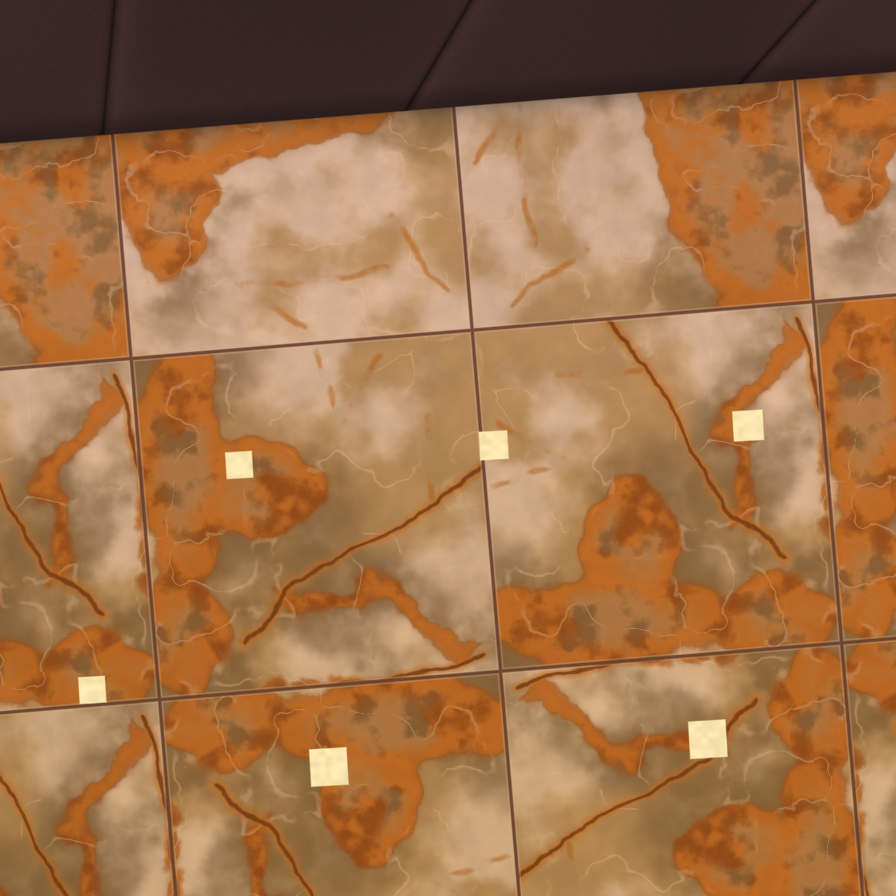
Give the GLSL for this texture, as a WebGL 1 fragment shader.

```glsl
precision highp float;
// Polished onyx floor tiles, quarter-turned from two slab designs, below a dark pleated drape.
uniform vec2 u_resolution;

const float TILE = 0.382;
const float TILT = 0.083;
const vec2 CORNER = vec2(0.527, 0.6315);
const vec3 CREAM = vec3(0.82, 0.69, 0.56);
const vec3 HONEY = vec3(0.69, 0.53, 0.34);
const vec3 OLIVE = vec3(0.49, 0.37, 0.23);
const vec3 ORANGE = vec3(0.75, 0.42, 0.14);
const vec3 RUST = vec3(0.55, 0.28, 0.09);
const vec3 TAN = vec3(0.68, 0.49, 0.31);
const vec3 GROUT = vec3(0.40, 0.25, 0.18);
const vec3 DRAPE = vec3(0.22, 0.15, 0.145);
const vec3 GLARE = vec3(1.0, 0.92, 0.70);

float hash(vec2 p) {
  return fract(sin(dot(p, vec2(127.1, 311.7))) * 43758.545);
}

float noise(vec2 p) {
  vec2 i = floor(p), f = fract(p);
  f = f * f * (3.0 - 2.0 * f);
  return mix(mix(hash(i), hash(i + vec2(1, 0)), f.x),
             mix(hash(i + vec2(0, 1)), hash(i + vec2(1, 1)), f.x), f.y);
}

float fbm(vec2 p) {
  float sum = 0.0, amp = 0.516;
  for (int i = 0; i < 5; i++) {
    sum += amp * noise(p);
    p = mat2(1.6, 1.2, -1.2, 1.6) * p + 7.3;
    amp *= 0.5;
  }
  return sum;
}

float ellipse(vec2 p, vec2 c, vec2 r) {
  return (length((p - c) / r) - 1.0) * min(r.x, r.y);
}

float segment(vec2 p, vec2 a, vec2 b) {
  vec2 d = b - a;
  return length(p - a - d * clamp(dot(p - a, d) / dot(d, d), 0.0, 1.0));
}

// Stone colour at slab position s (y down); design is 0 or 1.
vec3 onyx(vec2 s, float design) {
  vec2 n = s + design * 17.0;
  vec2 w = s + 0.17 * (vec2(fbm(n * 6.0), fbm(n * 6.0 + 31.0)) - 0.5);
  vec2 t = mix(s, w, 0.45);
  float patchD, vein, hair;
  if (design < 0.5) {
    patchD = min(ellipse(w, vec2(0.12, 0.32), vec2(0.15, 0.40)), ellipse(w, vec2(0.35, 0.43), vec2(0.17, 0.15)));
    patchD = min(patchD, ellipse(w, vec2(0.09, 0.82), vec2(0.12, 0.19)));
    patchD = min(patchD, segment(w, vec2(0.40, 0.75), vec2(0.65, 0.76)) - 0.022);
    patchD = min(patchD, segment(w, vec2(0.65, 0.76), vec2(0.94, 0.95)) - 0.026);
    patchD = min(patchD, ellipse(w, vec2(0.42, 1.0), vec2(0.15, 0.05)));
    vein = min(segment(t, vec2(1.02, 0.41), vec2(0.43, 0.69)), segment(t, vec2(0.43, 0.69), vec2(0.25, 0.87)));
    vein = min(vein, segment(t, vec2(0.45, 0.99), vec2(0.97, 0.97)));
    hair = min(segment(t, vec2(0.53, 0.03), vec2(0.60, 0.22)), segment(t, vec2(0.60, 0.22), vec2(0.72, 0.04)));
    hair = min(hair, segment(t, vec2(0.86, 0.25), vec2(0.83, 0.48)));
  } else {
    patchD = 0.9 * (w.y - 0.57 + 0.28 * w.x);
    patchD = min(patchD, ellipse(w, vec2(0.12, 0.62), vec2(0.13, 0.18)));
    vein = 1.0;
    hair = min(segment(t, vec2(0.34, 0.82), vec2(0.76, 0.79)), segment(t, vec2(0.34, 0.82), vec2(0.50, 0.95)));
    hair = min(hair, segment(t, vec2(0.78, 0.66), vec2(0.94, 0.89)));
  }
  // Cloudy ground, smoky around the patches, with pale crackle.
  float cloud = fbm(n * 4.0 + 5.0), grain = fbm(n * 15.0);
  vec3 col = mix(CREAM, HONEY, smoothstep(0.40, 0.68, cloud));
  float smoke = smoothstep(0.20, 0.0, patchD) * smoothstep(0.36, 0.66, fbm(n * 5.0 + 60.0));
  smoke = max(smoke, 0.9 * smoothstep(0.14, 0.02, length((w - vec2(0.47, 0.65)) * vec2(0.8, 1.4))) * (1.0 - design));
  col = mix(col, OLIVE, 0.8 * smoke);
  // Orange patches fade to mottled tan inside and darken at the rim.
  vec3 stain = mix(ORANGE, RUST, smoothstep(0.45, 0.75, grain));
  float core = smoothstep(0.02, 0.10, -patchD) * smoothstep(0.38, 0.58, fbm(n * 7.0 + 90.0));
  stain = mix(stain, mix(TAN, OLIVE, smoothstep(0.42, 0.68, grain)), 0.8 * core);
  col = mix(col, stain, 0.92 * smoothstep(0.012, -0.012, patchD));
  col = mix(col, RUST, 0.45 * exp(-abs(patchD) * 130.0));
  float crackle = 1.0 - smoothstep(0.0, 0.035, abs(noise(w * 8.0 + design * 9.0) - 0.5));
  col = mix(col, CREAM * 1.06, 0.35 * crackle * smoothstep(0.35, 0.6, grain));
  col = mix(col, ORANGE, 0.6 * smoothstep(0.026, 0.004, vein));
  col = mix(col, RUST * 0.75, 0.75 * smoothstep(0.009, 0.002, vein));
  col = mix(col, ORANGE * 0.9, 0.6 * smoothstep(0.014, 0.002, hair) * smoothstep(0.3, 0.55, grain));
  return col * (0.93 + 0.14 * grain);
}

// Number of quarter turns for the tile at cell id.
float turns(vec2 id) {
  float odd = mod(id.x, 2.0);
  if (id.y > -0.5) return 3.0 * (1.0 - odd);
  if (id.y > -1.5) return 1.0 - odd;
  return id.x < -1.5 ? 1.0 : 2.0 + odd;
}

vec3 floorTiles(vec2 p, float px) {
  vec2 axis = vec2(cos(TILT), sin(TILT)), d = p - CORNER;
  vec2 q = vec2(dot(d, axis), dot(d, vec2(-axis.y, axis.x))) / TILE;
  vec2 id = floor(q), c = (fract(q) - 0.5) * vec2(1, -1);
  float a = turns(id) * 1.570796;
  vec2 s = mat2(cos(a), sin(a), -sin(a), cos(a)) * c + 0.5;
  vec3 col = onyx(s, step(-0.5, id.y)) * (0.98 + 0.04 * hash(id));
  float joint = (0.5 - max(abs(c.x), abs(c.y))) * TILE;
  col = mix(col, CREAM, 0.35 * smoothstep(0.0045, 0.003, joint));
  return mix(col, GROUT, 0.9 * smoothstep(0.0018 + px, 0.0018 - px, joint));
}

float lamp(vec2 p, vec2 c, float halfSize, float px) {
  vec2 d = abs(p - c + 0.06 * vec2(p.y - c.y, c.x - p.x));
  return smoothstep(px, -px, max(d.x, d.y) - halfSize);
}

// Drape with slanting pleats; edge is the height above its hem.
vec3 drape(vec2 p, float edge) {
  float shade = 1.0 + 0.12 * (noise(p * 5.0) - 0.5) + 0.05 * (hash(floor(p * 400.0)) - 0.5);
  for (int i = 0; i < 3; i++) {
    float k = float(i);
    float lean = min(0.09 + 0.5 * k, 0.9);
    float x = p.x - (0.128 + 0.405 * k - 0.007 * k * k) + lean * (1.0 - p.y);
    shade += 0.16 * exp(-abs(x - 0.012) * 60.0) - 0.6 * exp(-abs(x) * 330.0);
  }
  return DRAPE * shade * (0.75 + 0.25 * smoothstep(0.0, 0.03, edge));
}

void main() {
  vec2 p = gl_FragCoord.xy / u_resolution;
  float px = 1.0 / u_resolution.y;
  vec3 col = floorTiles(p, px);
  col *= mix(vec3(0.98, 0.95, 0.88), vec3(1.02, 1.0, 1.04), smoothstep(0.1, 0.8, p.y));
  // Reflected lamps in two rows and one apart.
  float glare = lamp(p, vec2(0.103, 0.230), 0.015, px);
  for (int i = 0; i < 3; i++) {
    float k = float(i);
    glare = max(glare, lamp(p, vec2(0.267 + 0.284 * k, 0.481 + 0.022 * k), 0.015 + 0.001 * k, px));
    if (i < 2) glare = max(glare, lamp(p, vec2(0.367 + 0.423 * k, 0.144 + 0.031 * k), 0.021, px));
  }
  col = mix(col, GLARE * (0.94 + 0.08 * noise(p * 150.0)), glare);
  // Hem shadow, then the drape.
  float edge = p.y - 0.840 - 0.080 * p.x;
  col *= 1.0 - 0.3 * exp(min(edge, 0.0) * 70.0);
  col = mix(col, drape(p, edge), smoothstep(-px, px, edge));
  gl_FragColor = vec4(col, 1.0);
}
```
